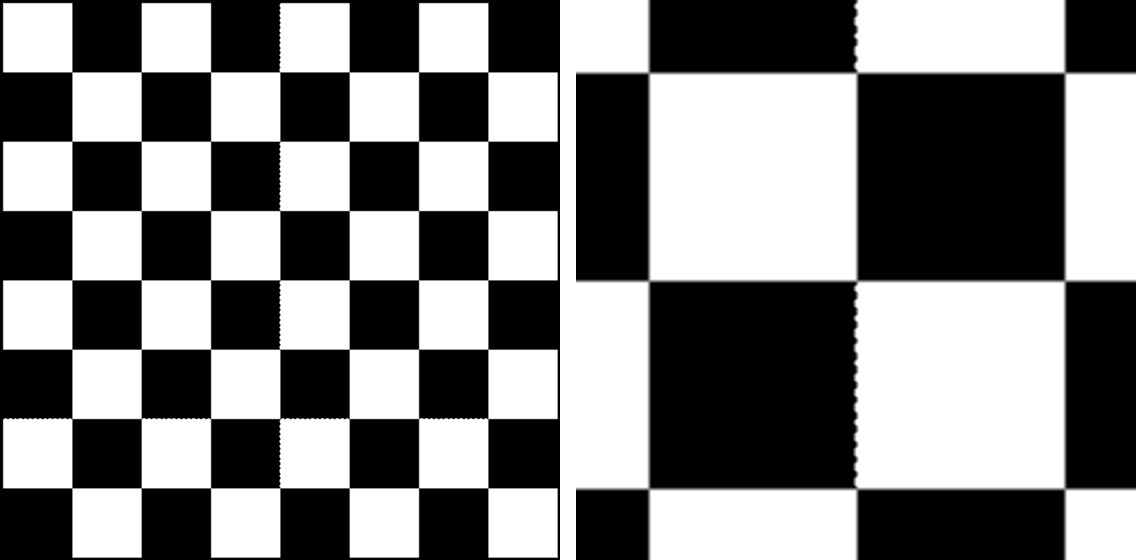
Left: the whole. Right: its middle third, enlarged.
Give the GLSL for this pattern, as a WebGL 2 fragment shader.

```glsl
#version 300 es
precision highp float;

// An eight by eight black and white checkerboard inside a thin black margin.
// Two alternating waves are multiplied to give the squares, with soft grey
// seams; two of the seams are broken into small irregular dashes.

uniform vec2 u_resolution;
out vec4 fragColor;

const vec3 BLACK = vec3(0.0);
const vec3 WHITE = vec3(1.0);
const float CELLS = 8.0;
const float CELL_SIZE = 0.1238;
const vec2 BOARD_ORIGIN = vec2(0.0055, 0.0041);
const float SEAM_HALF_WIDTH = 0.00125;
const float DASHES_PER_CELL = 14.0;
const float DASH_SHIFT = 0.012;

float hash(float n) {
    return fract(sin(n * 127.1) * 43758.5453);
}

// Triangle wave: signed distance to the nearest seam, positive in even cells.
float seamDistance(float x) {
    return 0.5 - abs(mod(x + 0.5, 2.0) - 1.0);
}

// Soft square wave from -1 in odd cells to +1 in even cells.
float cellWave(float x, float soft) {
    return clamp(seamDistance(x) / soft, -1.0, 1.0);
}

// Irregular dashes along a seam, one per slot with its own length.
float dashes(float along, float soft, float seed) {
    float slot = along * DASHES_PER_CELL;
    float halfLength = mix(0.15, 0.35, hash(floor(slot) + seed));
    float d = abs(fract(slot) - 0.5) - halfLength;
    float blur = soft * DASHES_PER_CELL;
    return 1.0 - smoothstep(-blur, blur, d);
}

// Limits an effect to a narrow band around one seam.
float nearSeam(float x, float seam) {
    return 1.0 - smoothstep(0.05, 0.1, abs(x - seam));
}

// Coverage of the square board, soft at its outer edge.
float boardMask(vec2 p, float soft) {
    vec2 d = abs(p - 0.5 * CELLS) - 0.5 * CELLS;
    return clamp(0.5 - 0.5 * max(d.x, d.y) / soft, 0.0, 1.0);
}

void main() {
    float side = min(u_resolution.x, u_resolution.y);
    vec2 uv = (gl_FragCoord.xy - 0.5 * (u_resolution - side)) / side;
    vec2 board = (uv - BOARD_ORIGIN) / CELL_SIZE;
    float soft = max(SEAM_HALF_WIDTH, 0.6 / side) / CELL_SIZE;

    // Dashed seams: the middle column seam and one low row seam.
    float oddRow = step(1.0, mod(board.y, 2.0));
    float evenColumn = 1.0 - step(1.0, mod(board.x, 2.0));
    float columnDash = dashes(board.y, soft, 3.0) * oddRow * nearSeam(board.x, 4.0);
    float rowDash = dashes(board.x, soft, 17.0) * evenColumn * nearSeam(board.y, 2.0);
    vec2 shifted = board + DASH_SHIFT * vec2(columnDash, -rowDash);

    // Clamping keeps the seams off the outer edge of the board.
    vec2 inner = clamp(shifted, 0.5, CELLS - 0.5);
    float checker = 0.5 - 0.5 * cellWave(inner.x, soft) * cellWave(inner.y, soft);

    vec3 color = mix(BLACK, WHITE, checker * boardMask(board, soft));
    fragColor = vec4(color, 1.0);
}
```
